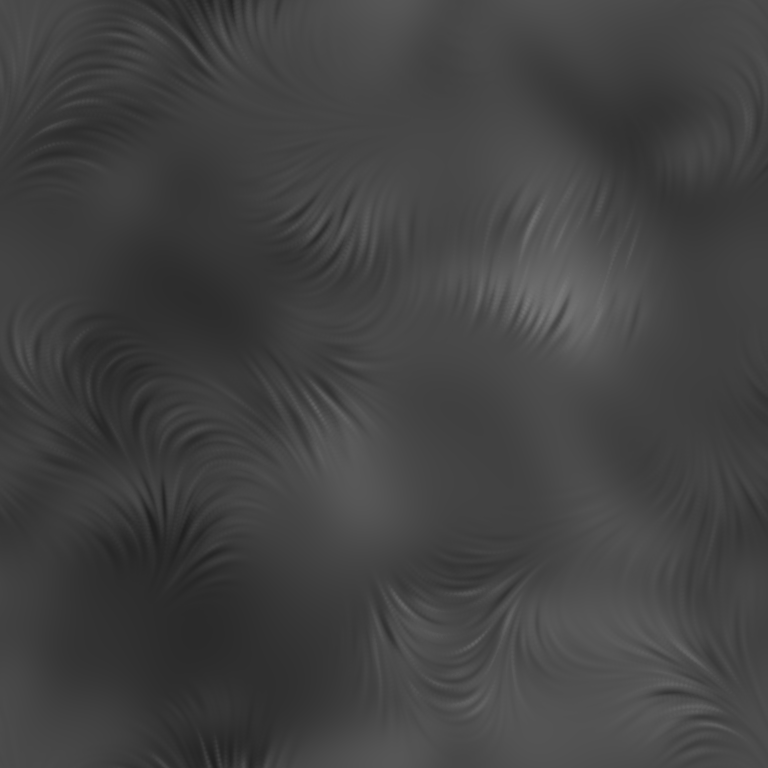
A Shadertoy shader for this texture:

```glsl
// Dark grey smoke with fine, curling, fur-like wisps.
// Layered sines give the soft clouds and a flow field; cellular grain is
// smeared along that flow into hairs, which also feather the cloud edges.

const float TAU = 6.2831853;
const float GOLDEN_ANGLE = 2.4;

const float MEAN_GREY = 0.257;
const float CLOUD_CONTRAST = 0.041;
const float PATCH_CONTRAST = 0.017;
const float HAIR_CONTRAST = 0.021;
const float GLINT_CONTRAST = 0.030;

const float GRAIN_CELLS = 80.0;
const float HAIR_STEP = 0.006;
const int HAIR_STEPS = 7;

vec2 hash2(vec2 p) {
    vec3 q = fract(p.xyx * vec3(0.1031, 0.1030, 0.0973));
    q += dot(q, q.yzx + 33.33);
    return fract((q.xx + q.yz) * q.zy);
}

// Tiling sum of plane waves, scaled to zero mean and unit deviation.
float waves(vec2 p, float frequency, float growth, int count, float seed) {
    float sum = 0.0;
    float power = 0.0;
    for (int i = 0; i < count; i++) {
        float n = float(i);
        float f = frequency + growth * n;
        float angle = GOLDEN_ANGLE * n + seed;
        vec2 k = round(f * vec2(cos(angle), sin(angle)));
        float amplitude = 1.0 / f;
        sum += amplitude * sin(TAU * dot(k, p) + seed * 7.3 + n * n * 1.9);
        power += 0.5 * amplitude * amplitude;
    }
    return sum * inversesqrt(power);
}

// Distance to the nearest scattered point, in cells.
float cellular(vec2 p) {
    vec2 cell = floor(p);
    float nearest = 4.0;
    for (int y = -1; y <= 1; y++) {
        for (int x = -1; x <= 1; x++) {
            vec2 neighbour = cell + vec2(x, y);
            vec2 offset = neighbour + hash2(neighbour + 50.0) - p;
            nearest = min(nearest, dot(offset, offset));
        }
    }
    return sqrt(nearest);
}

vec2 flowDirection(vec2 p) {
    float angle = 0.6 + 1.3 * waves(p, 1.0, 0.6, 4, 2.7);
    return vec2(cos(angle), sin(angle));
}

// Adds up weighted grain along the flow, one way from p: (sum, weight).
vec2 smearGrain(vec2 p, float stepLength) {
    vec2 total = vec2(0.0);
    for (int i = 0; i < HAIR_STEPS; i++) {
        p += flowDirection(p) * stepLength;
        float weight = 1.0 - float(i + 1) / float(HAIR_STEPS + 1);
        total += weight * vec2(cellular(p * GRAIN_CELLS), 1.0);
    }
    return total;
}

// Signed hair strength, roughly unit deviation.
float hairs(vec2 p) {
    vec2 total = vec2(cellular(p * GRAIN_CELLS), 1.0);
    total += smearGrain(p, HAIR_STEP) + smearGrain(p, -HAIR_STEP);
    return (0.45 - total.x / total.y) / 0.075;
}

void mainImage(out vec4 fragColor, in vec2 fragCoord) {
    vec2 uv = fragCoord / iResolution.y;

    // Hairs, strong in some regions and nearly absent in others
    float hair = hairs(uv);
    float furriness = smoothstep(-0.9, 1.8, waves(uv, 2.0, 0.5, 6, 5.1));

    // Clouds, bent gently and feathered along the hairs
    vec2 bend = 0.035 * vec2(waves(uv, 1.0, 0.7, 4, 8.2), waves(uv, 1.0, 0.7, 4, 3.6));
    vec2 feathered = uv + bend + flowDirection(uv) * hair * furriness * 0.018;
    float cloud = waves(feathered, 1.0, 0.35, 8, 0.4);
    float patches = waves(feathered, 4.0, 0.6, 8, 6.3);

    // Grey level, with rare pale glints on the strongest hairs
    float glint = furriness * furriness * max(hair - 1.2, 0.0);
    float grey = MEAN_GREY + CLOUD_CONTRAST * cloud;
    grey += PATCH_CONTRAST * patches * mix(0.6, 1.3, furriness);
    grey += HAIR_CONTRAST * hair * furriness + GLINT_CONTRAST * glint;

    fragColor = vec4(vec3(clamp(grey, 0.13, 0.46)), 1.0);
}
```
